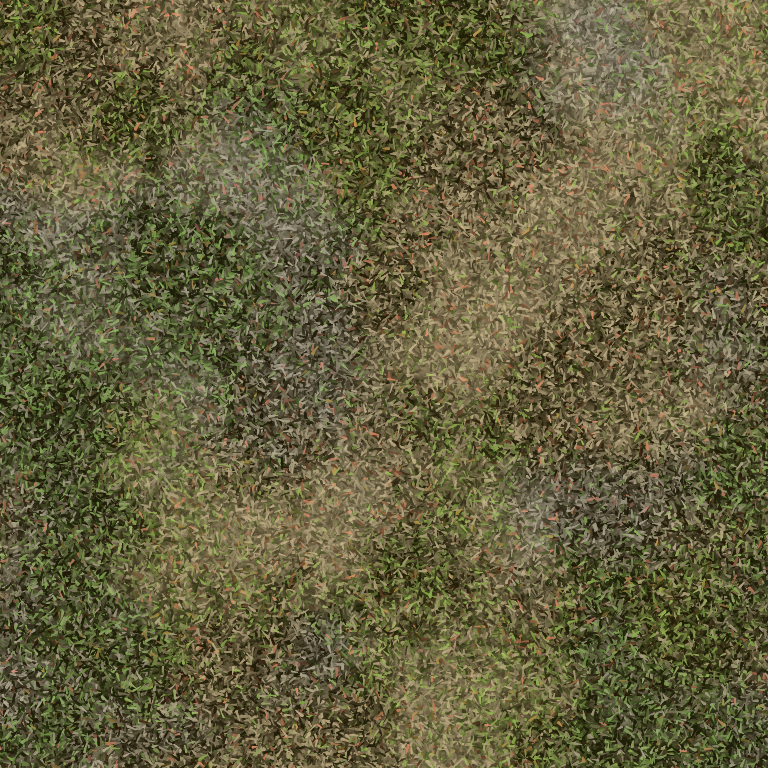
This texture is drawn by a Shadertoy shader. Its source:

```glsl
// Sparse meadow floor seen from above: layers of short, randomly turned
// blades and straw bits lie over mottled soil. Broad noise patches decide
// where the ground is dry and pale, and where it is lush and dark.

vec3 hash3(vec2 p) {
    vec3 q = fract(vec3(p.xyx) * vec3(0.1031, 0.1030, 0.0973));
    q += dot(q, q.yxz + 33.33);
    return fract((q.xxy + q.yzz) * q.zyx);
}

float valueNoise(vec2 p) {
    vec2 i = floor(p), f = fract(p);
    f = f * f * (3.0 - 2.0 * f);
    float low = mix(hash3(i).x, hash3(i + vec2(1, 0)).x, f.x);
    float high = mix(hash3(i + vec2(0, 1)).x, hash3(i + vec2(1, 1)).x, f.x);
    return mix(low, high, f.y);
}

float fbm(vec2 p) {
    float sum = 0.0, amplitude = 0.5;
    for (int i = 0; i < 5; i++) {
        sum += amplitude * valueNoise(p);
        p = mat2(1.6, 1.2, -1.2, 1.6) * p + 17.3;
        amplitude *= 0.54;
    }
    return sum / 1.037;
}

// Dark humus to bleached straw, then tinted towards grass
vec3 groundColor(float tone, float green) {
    vec3 straw = mix(vec3(0.13, 0.11, 0.03), vec3(0.74, 0.70, 0.55), clamp(tone, 0.0, 1.15));
    return straw * mix(vec3(1.02, 0.98, 0.96), vec3(0.86, 1.06, 0.66), green);
}

void mainImage(out vec4 fragColor, in vec2 fragCoord) {
    vec2 uv = fragCoord / iResolution.y;
    float pixel = 1.0 / iResolution.y;

    // Broad patches
    float dry = smoothstep(0.40, 0.68, fbm(uv * 4.0 + 3.7) + 0.10 * (uv.y - 0.5));
    float lush = smoothstep(0.40, 0.62, fbm(uv * 5.0 + 41.0)) * (1.0 - 0.7 * dry);
    float cool = smoothstep(0.50, 0.70, fbm(uv * 3.0 + 83.0));
    float baseTone = 0.41 + 0.24 * dry - 0.07 * lush;

    // Soil between the blades
    float grit = valueNoise(uv * 170.0) - 0.5;
    vec3 color = groundColor(baseTone - 0.12 + 0.5 * grit, 0.3 * lush);

    // Blades, from the lowest layer to the top one
    for (int layer = 0; layer < 5; layer++) {
        float level = float(layer);
        float cells = 88.0 + 9.0 * level;
        float turn = 0.7 + 1.3 * level;
        vec2 p = mat2(cos(turn), sin(turn), -sin(turn), cos(turn)) * uv * cells + 200.0;
        vec2 home = floor(p);
        float soft = max(pixel, 0.0011) * cells;

        for (int k = 0; k < 9; k++) {
            vec2 cell = home + vec2(k % 3 - 1, k / 3 - 1);
            vec3 place = hash3(cell + 311.0 * level);
            vec3 kind = hash3(cell + 311.0 * level + 97.0);

            // Distance to a tapered, slightly bent segment
            float angle = 6.2832 * place.z;
            vec2 along = vec2(cos(angle), sin(angle));
            vec2 d = p - cell - place.xy;
            vec2 q = vec2(dot(d, along), dot(d, vec2(-along.y, along.x)));
            float halfLength = mix(0.25, 0.72, kind.x);
            q.y += 0.25 * (kind.z - 0.5) * q.x * q.x;
            float taper = 1.0 - 0.4 * clamp(q.x / halfLength, -1.0, 1.0);
            float width = mix(0.11, 0.20, kind.z) * taper;
            float dist = length(vec2(max(abs(q.x) - halfLength, 0.0), q.y)) - width;
            float cover = 1.0 - smoothstep(-0.5 * soft, 0.5 * soft, dist);

            // Tone and tint of this blade
            vec3 dye = hash3(cell + 311.0 * level + 211.0);
            float tone = baseTone + (1.02 - 0.25 * dry) * (kind.y - 0.5)
                       + 0.03 * (level - 2.0) + 0.25 * q.y;
            float green = step(dye.x, 0.12 + 0.62 * lush) * mix(0.5, 1.25, dye.y);
            vec3 blade = groundColor(tone, green);
            blade *= mix(vec3(1), vec3(1.20, 0.84, 0.80), step(0.94, dye.z));
            color = mix(color, blade, cover * mix(0.95, 0.75, dry));
        }
    }

    // Cool grey cast in places, and fine uneven light
    color = mix(color, color * vec3(0.93, 0.98, 1.12), cool);
    color *= 0.94 + 0.12 * fbm(uv * 24.0 + 9.0);
    fragColor = vec4(clamp(color, 0.0, 1.0), 1.0);
}
```
